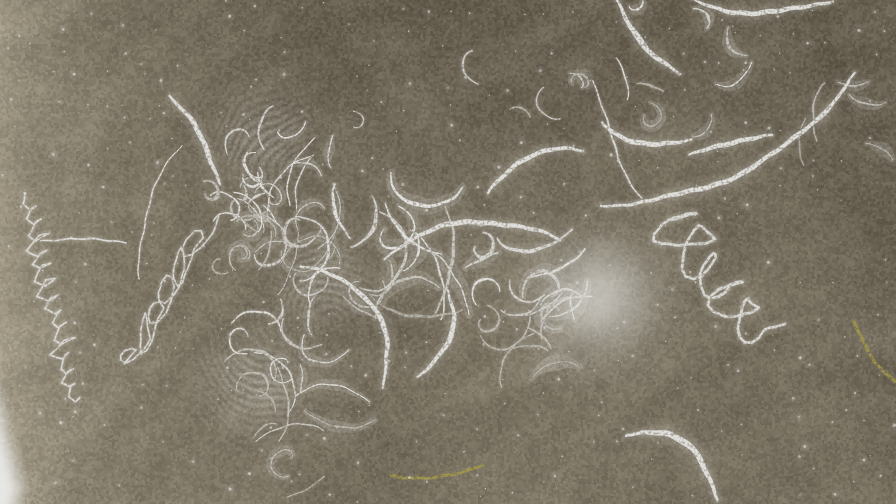
Write a WebGL 1 fragment shader that draws this texture.

```glsl
precision highp float;
// Loose white chalk scribbles on a worn grey-brown board with a soft glare.
uniform vec2 u_resolution;

#define BOARD_DARK vec3(0.340, 0.310, 0.255)
#define BOARD_LIGHT vec3(0.605, 0.575, 0.500)
#define CHALK_WHITE vec3(0.90, 0.90, 0.89)
#define CHALK_YELLOW vec3(0.66, 0.62, 0.27)
#define GLARE_POS vec2(1.19, 0.41)
#define STROKES 20
#define COIL_STEPS 56
#define BOLD 0.0050
#define FINE 0.0020
#define TOOTH_SCALE 180.0
#define SPECK_SCALE 22.0

float chalk = 0.0;   // strongest chalk cover so far
float along = 0.0;   // position along the last bow, 0 to 1
vec2 hand;           // position with the wobble of a hand-drawn line

vec2 hash2(vec2 v) {
  return fract(sin(vec2(dot(v, vec2(127.1, 311.7)), dot(v, vec2(269.5, 183.3)))) * 43758.5);
}

// Distance to the nearest scattered point, and that point's random value
vec2 cellular(vec2 v) {
  vec2 cell = floor(v), best = vec2(9.0, 0.0);
  for (int j = -1; j <= 1; j++)
    for (int i = -1; i <= 1; i++) {
      vec2 id = cell + vec2(float(i), float(j)), h = hash2(id);
      float d = length(id + h - v);
      if (d < best.x) best = vec2(d, fract(h.x * 17.3 + h.y * 5.1));
    }
  return best;
}

float cover(float d, float width) {
  float px = 1.0 / u_resolution.y;
  return 1.0 - smoothstep(max(width - px, 0.0), width + px, d);
}

// Solid line with a dusty halo
void draw(float d, float width, float strength) {
  float halo = 0.27 * exp(-d * d / (8.0 * width * width + 1e-7));
  chalk = max(chalk, strength * max(cover(d, width), halo));
}

// Shallow bow between two ends; positive bend lies left of the direction
float bow(vec4 ends, float bend) {
  vec2 u = ends.zw - ends.xy, r = hand - ends.xy;
  float len = length(u);
  u /= len;
  vec2 q = vec2(dot(r, u), dot(r, vec2(-u.y, u.x)));
  along = clamp(q.x / len, 0.0, 1.0);
  float slope = 4.0 * bend * (1.0 - 2.0 * along) / len;
  q -= vec2(along * len, 4.0 * bend * along * (1.0 - along));
  return length(vec2(q.x, q.y / sqrt(1.0 + slope * slope)));
}

void sweep(vec4 ends, float bend, float width) {
  float d = bow(ends, bend);
  draw(d, width * (0.5 + 2.2 * along * (1.0 - along)), 0.95);
}

// Random tapered arcs, some smeared, clumped about a centre
void scribble(vec2 centre, vec2 spread, float size, float width, float seed) {
  for (int i = 0; i < STROKES; i++) {
    vec2 h = hash2(vec2(float(i), seed)), g = hash2(vec2(float(i) + 0.5, seed + 7.0));
    vec2 k = hash2(vec2(seed + 3.0, float(i) + 0.2));
    float turn = 6.283 * g.x, c = cos(turn), s = sin(turn);
    float radius = size * (0.3 + 2.0 * k.x * k.x);
    float aperture = min(size * (0.35 + 0.9 * g.y) / radius, 2.4);
    vec2 q = mat2(c, -s, s, c) * (hand - centre - (h + k - 1.0) * spread);
    q.x += radius;
    float a = clamp(atan(q.y, q.x), -aperture, aperture);
    float d = length(q - radius * (1.0 + 0.2 * a) * vec2(cos(a), sin(a)));
    float taper = 1.0 - 0.6 * abs(a) / aperture;
    draw(d, width * taper * (0.5 + 0.7 * k.y), 0.55 + 0.45 * h.y);
    draw(d, width * 4.5 * taper, 0.24 * step(0.65, h.x));
  }
}

// Uneven looping pen line from a to b
void coil(vec2 a, vec2 b, vec2 radius, float turns, float width) {
  vec2 last = a;
  float d = 9.0;
  for (int i = 1; i <= COIL_STEPS; i++) {
    float t = float(i) / float(COIL_STEPS), w = 6.283 * turns * t;
    vec2 size = radius * (0.5 + hash2(vec2(floor(turns * t), turns)));
    vec2 next = mix(a, b, t) + size * vec2(cos(w), sin(w + 0.6));
    vec2 e = next - last, r = hand - last;
    d = min(d, length(r - e * clamp(dot(r, e) / dot(e, e), 0.0, 1.0)));
    last = next;
  }
  draw(d, width, 0.9);
}

// Wiped patch of chalk with concentric streaks
void smear(vec2 centre, float radius, vec2 side) {
  vec2 q = hand - centre - side;
  float streak = 0.5 + 0.5 * sin(length(hand - centre) * 420.0 + 3.0 * sin(q.x * 40.0));
  chalk = max(chalk, (0.12 + 0.26 * streak) * exp(-dot(q, q) / (radius * radius)));
}

void main() {
  vec2 p = gl_FragCoord.xy / u_resolution.y;
  p.x *= 1.7778 * u_resolution.y / u_resolution.x;
  hand = p + 0.004 * sin(p.yx * vec2(31.0, 27.0)) + 0.001 * sin(p.yx * vec2(113.0, 127.0));

  // Board: uneven light, blotches, grain and glare
  vec2 m = p + 0.12 * sin(p.yx * vec2(9.0, 7.0) + 1.0);
  float mottle = sin(m.x * 11.0 + 2.0 * sin(m.y * 8.0)) * sin(m.y * 13.0) + 0.5 * sin(m.x * 29.0 - m.y * 23.0);
  vec2 tooth = cellular(p * TOOTH_SCALE), dust = cellular(p * SPECK_SCALE);
  float glare = dot(p - GLARE_POS, p - GLARE_POS);
  float light = 0.22 + 0.75 * exp(-4.0 * p.x) + 0.22 * (1.0 - p.y) + 0.08 * mottle
    + 0.22 * exp(-glare * 7.0) + 0.30 * (tooth.y - 0.5) + 0.14 * (dust.x - 0.45);
  vec3 colour = mix(BOARD_DARK, BOARD_LIGHT, light);
  colour = mix(colour, CHALK_WHITE, 0.6 * exp(-glare * 95.0));
  colour = mix(colour, CHALK_WHITE, 1.0 - smoothstep(0.01, 0.07, p.x + 0.25 * abs(p.y - 0.03)));

  // Wiped patches and tangles, from tight to loose
  smear(vec2(0.56, 0.36), 0.09, vec2(-0.05, -0.12));
  smear(vec2(0.66, 0.36), 0.08, vec2(-0.02, 0.08));
  smear(vec2(0.60, 0.66), 0.09, vec2(-0.08, 0.06));
  scribble(vec2(0.49, 0.57), vec2(0.08, 0.13), 0.045, 0.0034, 1.0);
  scribble(vec2(0.56, 0.62), vec2(0.15, 0.22), 0.07, 0.0026, 2.0);
  scribble(vec2(0.76, 0.47), vec2(0.28, 0.17), 0.10, 0.0044, 3.0);
  scribble(vec2(1.06, 0.41), vec2(0.15, 0.14), 0.07, 0.0040, 4.0);
  scribble(vec2(1.25, 0.84), vec2(0.62, 0.22), 0.05, 0.0030, 5.0);
  scribble(vec2(0.57, 0.24), vec2(0.13, 0.24), 0.07, 0.0028, 6.0);

  // Long sweeping strokes
  sweep(vec4(1.19, 0.595, 1.70, 0.86), -0.075, BOLD);
  sweep(vec4(1.18, 0.84, 1.273, 0.606), -0.01, FINE);
  sweep(vec4(1.22, 1.01, 1.354, 0.85), -0.02, BOLD);
  sweep(vec4(1.19, 0.76, 1.37, 0.72), -0.025, BOLD);
  sweep(vec4(1.37, 0.69, 1.53, 0.73), 0.01, BOLD);
  sweep(vec4(1.37, 1.0, 1.65, 1.0), -0.025, BOLD);
  sweep(vec4(1.24, 0.14, 1.425, 0.01), 0.05, BOLD * 1.2);
  sweep(vec4(0.60, 0.47, 0.764, 0.236), 0.07, BOLD);
  sweep(vec4(0.764, 0.49, 1.11, 0.52), 0.055, BOLD);
  sweep(vec4(0.89, 0.42, 0.833, 0.25), 0.03, BOLD);
  sweep(vec4(0.97, 0.62, 1.157, 0.70), 0.03, BOLD);
  sweep(vec4(0.336, 0.81, 0.44, 0.63), 0.01, BOLD);
  sweep(vec4(0.36, 0.71, 0.28, 0.45), -0.03, FINE * 0.6);
  sweep(vec4(0.08, 0.525, 0.25, 0.52), 0.0, FINE);
  coil(vec2(0.25, 0.28), vec2(0.40, 0.54), vec2(0.022, 0.034), 6.0, FINE);
  coil(vec2(1.33, 0.56), vec2(1.50, 0.34), vec2(0.04, 0.03), 5.0, 0.003);
  coil(vec2(0.05, 0.62), vec2(0.15, 0.20), vec2(0.016, 0.012), 14.0, FINE);

  // Dust, yellow marks, then chalk broken by the board's tooth
  draw(dust.x / SPECK_SCALE, 0.0036 * pow(dust.y, 3.0), 0.7 * step(0.55, dust.y));
  float grain = 1.0 - smoothstep(0.3, 0.9, tooth.x);
  float yellow = min(bow(vec4(0.78, 0.06, 0.96, 0.08), -0.02), bow(vec4(1.69, 0.37, 1.78, 0.24), -0.01));
  colour = mix(colour, CHALK_YELLOW, 0.8 * cover(yellow, 0.003) * grain);
  colour = mix(colour, CHALK_WHITE, chalk * mix(0.5, 1.0, grain));
  gl_FragColor = vec4(colour, 1.0);
}
```
